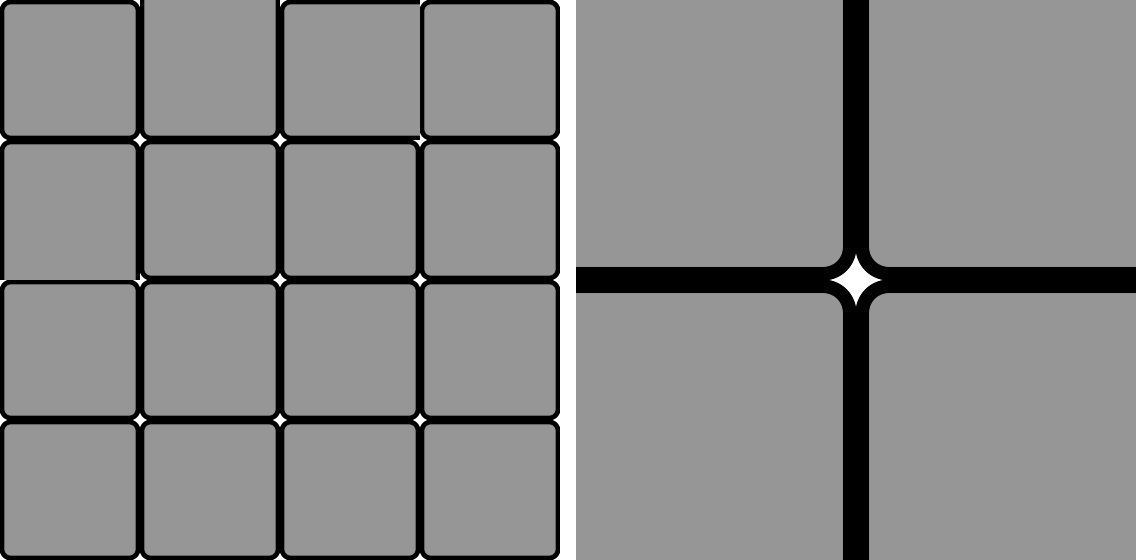
Left: the whole. Right: its middle third, enlarged.
A WebGL 2 fragment shader for this pattern:

```glsl
#version 300 es
precision highp float;

uniform vec2 u_resolution;
out vec4 outColor;

const float REPEATS = 4.0;
const float BORDER = 0.03125;       // line width, in cells
const float CORNER_RADIUS = 0.078;  // outer radius, in cells

const vec3 FILL = vec3(0.588);
const vec3 LINE = vec3(0.0);
const vec3 GAP = vec3(1.0);

float roundedBox(vec2 p, vec2 halfSize, float radius) {
    vec2 q = abs(p) - halfSize + radius;
    return length(max(q, 0.0)) + min(max(q.x, q.y), 0.0) - radius;
}

float isCell(vec2 cell, vec2 target) {
    return all(lessThan(abs(cell - target), vec2(0.5))) ? 1.0 : 0.0;
}

// Direction in which a cell lacks its border; zero for closed cells
vec2 openSide(vec2 cell) {
    return vec2(0.0, 1.0) * isCell(cell, vec2(1.0, 3.0))
         + vec2(1.0, 0.0) * isCell(cell, vec2(2.0, 3.0))
         + vec2(0.0, -1.0) * isCell(cell, vec2(0.0, 2.0));
}

// Stretching the box past the cell edge leaves that side open
float tileDistance(vec2 local, vec2 open, float radius) {
    return roundedBox(local - 0.25 * open, 0.5 + 0.25 * abs(open), radius);
}

vec3 tileColor(float dist, float border, float pixel) {
    float line = smoothstep(-0.5 * pixel, 0.5 * pixel, dist + border);
    // Fade only outward so that abutting borders stay solid
    float gap = smoothstep(0.0, pixel, dist);
    return mix(mix(FILL, LINE, line), GAP, gap);
}

void main() {
    vec2 grid = gl_FragCoord.xy / u_resolution * REPEATS;
    float pixel = REPEATS / min(u_resolution.x, u_resolution.y);

    vec2 cell = mod(floor(grid), REPEATS);
    vec2 local = fract(grid) - 0.5;

    float dist = tileDistance(local, openSide(cell), CORNER_RADIUS);
    outColor = vec4(tileColor(dist, BORDER, pixel), 1.0);
}
```
